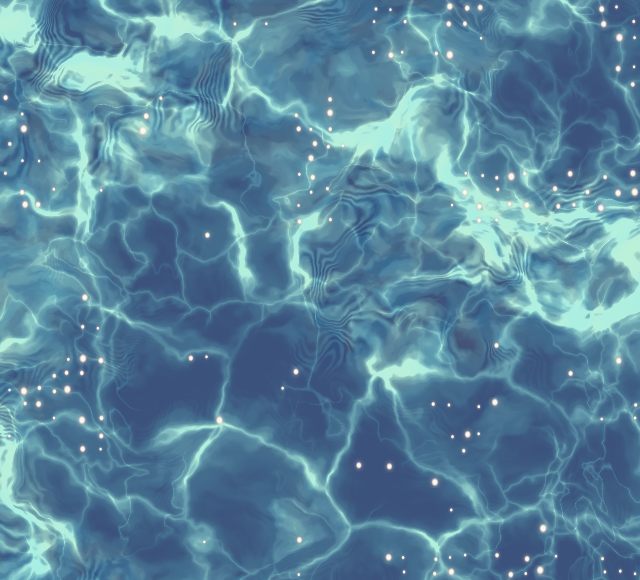
Reproduce this texture procedurally as a Shadertoy shader.

```glsl
// Sunlit rippling water: pale caustic filaments, cloudy ripples and glints over deep blue.

vec2 hash2(vec2 p) {
    vec3 q = fract(p.xyx * vec3(0.1031, 0.1030, 0.0973));
    q += dot(q, q.yzx + 33.33);
    return fract((q.xx + q.yz) * q.zy);
}

float noise(vec2 p) {
    vec2 i = floor(p), f = fract(p);
    f = f * f * f * (f * (f * 6.0 - 15.0) + 10.0);
    return mix(mix(hash2(i).x, hash2(i + vec2(1, 0)).x, f.x),
               mix(hash2(i + vec2(0, 1)).x, hash2(i + vec2(1, 1)).x, f.x), f.y);
}

float fbm(vec2 p) {
    float sum = 0.0, amp = 0.53;
    for (int i = 0; i < 4; i++) {
        sum += amp * noise(p);
        p = mat2(1.6, 1.2, -1.2, 1.6) * p + 7.3;
        amp *= 0.5;
    }
    return sum;
}

vec2 swirl(vec2 p) {
    return vec2(fbm(p), fbm(p + 31.7)) - 0.5;
}

// Distance to the nearest border between scattered cells
float cellEdge(vec2 p) {
    vec2 base = floor(p), nearest = vec2(0.0);
    float best = 9.0, edge = 9.0;
    for (int k = 0; k < 9; k++) {
        vec2 g = base + vec2(k % 3 - 1, k / 3 - 1);
        vec2 r = g + hash2(g + 40.0) - p;
        if (dot(r, r) < best) { best = dot(r, r); nearest = r; }
    }
    for (int k = 0; k < 25; k++) {
        vec2 g = base + vec2(k % 5 - 2, k / 5 - 2);
        vec2 r = g + hash2(g + 40.0) - p;
        vec2 gap = r - nearest;
        if (dot(gap, gap) > 1e-4) edge = min(edge, dot(0.5 * (r + nearest), normalize(gap)));
    }
    return edge;
}

// Deep blue through teal to pale mint
vec3 waterColor(float t) {
    vec3 c = mix(vec3(0.23, 0.32, 0.485), vec3(0.26, 0.42, 0.55), smoothstep(0.0, 0.2, t));
    c = mix(c, vec3(0.33, 0.52, 0.62), smoothstep(0.2, 0.4, t));
    c = mix(c, vec3(0.40, 0.62, 0.68), smoothstep(0.4, 0.6, t));
    c = mix(c, vec3(0.51, 0.74, 0.75), smoothstep(0.6, 0.8, t));
    return mix(c, vec3(0.70, 0.94, 0.87), smoothstep(0.8, 1.08, t));
}

void mainImage(out vec4 fragColor, in vec2 fragCoord) {
    vec2 p = fragCoord / iResolution.y;
    vec2 w = p + 0.16 * swirl(p * 4.5) + 0.045 * swirl(p * 14.0 + 5.0);

    // Calm pools and cloudy, disturbed patches with fine streaks
    float turbulent = smoothstep(0.44, 0.64, fbm(p * 3.0 + vec2(3.1, 8.4)));
    float cloud = fbm(w * 10.0 + 12.0);
    float grain = fbm(w * vec2(26.0, 40.0) + 4.0) - 0.5;
    float light = 0.24 * fbm(w * 5.0 + 50.0) - 0.085;
    light += turbulent * (0.55 * cloud + 0.02);
    light += grain * (0.1 + 0.55 * turbulent);

    // Twin strands of the large caustic net, drifting apart and rejoining
    for (int s = 0; s < 2; s++) {
        vec2 q = w + float(s) * 0.09 * swirl(p * 8.0 + 19.0);
        float d = cellEdge(q * 4.8);
        float power = mix(0.1, 1.0, smoothstep(0.25, 0.7, noise(p * 9.0 + float(s) * 23.0)));
        light += power * (0.4 * exp(-pow(d / 0.03, 1.5)) + 0.16 * exp(-d * 10.0));
    }

    // Fine secondary net
    float fine = cellEdge(w * 10.0 + 0.7 * swirl(p * 12.0) + 3.0);
    light += 0.4 * exp(-fine / 0.05) * smoothstep(0.4, 0.7, noise(p * 5.5 + 61.0));

    // Looping folds along two sets of noise contours
    for (int s = 0; s < 2; s++) {
        float shift = float(s) * 17.0;
        float fold = abs(fbm(w * (4.5 + 0.2 * shift) + 77.0 + shift) - 0.5);
        float power = smoothstep(0.35, 0.7, noise(p * 7.0 + 90.0 + shift));
        light += 0.32 * power * exp(-fold / 0.011);
    }

    // Short, broken ripple lines
    float height = noise(w * vec2(4.0, 6.0) + 14.0) + 0.35 * noise(w * 15.0 + 2.0);
    float broken = smoothstep(0.4, 0.8, noise(p * 11.0 + 33.0));
    light += 0.16 * sin(105.0 * height) * broken * (0.1 + turbulent);

    // Bright focused blobs with ragged borders
    float blob = smoothstep(0.56, 0.7, fbm(w * vec2(6.0, 8.0) + 121.0));
    light += blob * (0.2 + 0.6 * cloud + 0.5 * grain) * (0.35 + 0.75 * turbulent);

    vec3 color = waterColor(light);

    // Faint prismatic tint in the disturbed water
    float prism = noise(w * 34.0 + 8.0) - 0.5;
    color += 0.08 * prism * turbulent * vec3(1.0, 0.1, -0.5);

    // Tight clusters of sun glints with a warm halo
    vec2 g = p * 38.0, id = floor(g);
    vec2 rnd = hash2(id + 210.0);
    float cluster = smoothstep(0.62, 0.85, noise(id * 0.2 + 5.0));
    float present = step(rnd.x, 0.012 + 0.4 * cluster);
    vec2 offset = fract(g) - 0.35 - 0.3 * hash2(id + 330.0);
    float r = length(offset * vec2(1.0, 0.85)) / mix(0.1, 0.26, rnd.y * rnd.y);
    color = mix(color, vec3(0.80, 0.68, 0.68), 0.6 * present * exp(-r * r * 0.8));
    color = mix(color, vec3(1.0, 0.97, 0.92), present * (1.0 - smoothstep(0.4, 1.1, r)));

    fragColor = vec4(color, 1.0);
}
```
